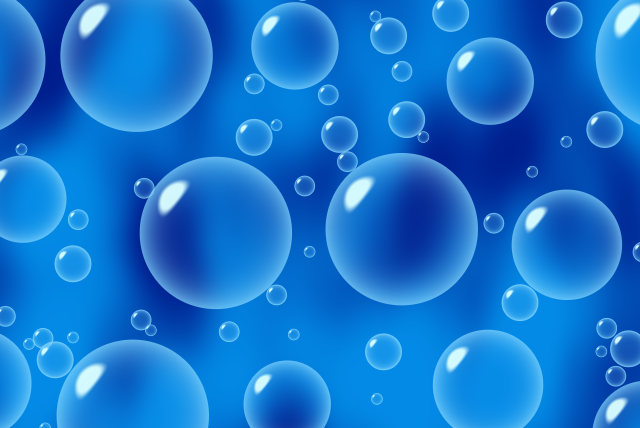
This background is drawn by a Shadertoy shader. Its source:

```glsl
const float LARGE_CELL = 0.41;
const float LARGE_SEED = 17.0;

vec2 hash22(vec2 p) {
    vec3 q = fract(p.xyx * vec3(0.1031, 0.1030, 0.0973));
    q += dot(q, q.yzx + 33.33);
    return fract((q.xx + q.yz) * q.zy);
}

float cornerSlope(vec2 corner, vec2 offset) {
    float angle = 6.2832 * hash22(corner + 40.0).x;
    return dot(vec2(cos(angle), sin(angle)), offset);
}

float gradientNoise(vec2 p) {
    vec2 i = floor(p), f = p - i;
    vec2 u = f * f * f * (f * (f * 6.0 - 15.0) + 10.0);
    vec2 e = vec2(1.0, 0.0);
    float low = mix(cornerSlope(i, f), cornerSlope(i + e, f - e), u.x);
    float high = mix(cornerSlope(i + e.yx, f - e.yx), cornerSlope(i + 1.0, f - 1.0), u.x);
    return mix(low, high, u.y);
}

// Soft blue water with vertically stretched light and shade
vec3 water(vec2 p) {
    float n = gradientNoise(p * vec2(3.6, 1.9))
            + 0.45 * gradientNoise(p * vec2(6.5, 4.2) + 9.3);
    float light = smoothstep(-0.65, 0.42, n);
    return mix(vec3(0.0, 0.11, 0.55), vec3(0.01, 0.54, 0.90), light);
}

// Staggered grid: every other row is shifted by half a cell
vec2 cellAt(vec2 p, float size) {
    float row = floor(p.y / size);
    return vec2(floor(p.x / size + 0.5 * mod(row, 2.0)), row);
}

// Jittered centre that keeps the whole bubble inside its cell
vec2 bubbleCentre(vec2 id, float size, float radius, float seed) {
    vec2 jitter = (hash22(id + seed) * 2.0 - 1.0) * (0.5 - radius / size);
    return (id + 0.5 + jitter - vec2(0.5 * mod(id.y, 2.0), 0.0)) * size;
}

float largeRadius(vec2 id) {
    float pick = hash22(id + 71.0).x;
    return 0.102 + 0.027 * step(0.22, pick) + 0.049 * step(0.55, pick);
}

// Distance from a point to the nearest large bubble
float largeDistance(vec2 p) {
    vec2 home = cellAt(p, LARGE_CELL);
    float nearest = 1e3;
    for (int y = -1; y <= 1; y++)
    for (int x = -1; x <= 1; x++) {
        vec2 id = home + vec2(x, y);
        float radius = largeRadius(id);
        vec2 centre = bubbleCentre(id, LARGE_CELL, radius, LARGE_SEED);
        nearest = min(nearest, length(p - centre) - radius);
    }
    return nearest;
}

// Clear body, glowing rim and a curved glint; fill and line suit small bubbles
vec3 drawBubble(vec3 base, vec2 p, vec2 centre, float radius, float fill, float line, float pixel) {
    vec2 q = (p - centre) / radius;
    float d = length(q);
    float soft = pixel / radius;
    float mask = clamp(0.5 + (1.0 - d) / soft, 0.0, 1.0);
    float rim = fill + (0.72 - fill) * pow(min(d, 1.0), 4.0);
    rim += line * smoothstep(0.86, 0.97, d);
    vec3 colour = mix(base, vec3(0.53, 0.85, 1.0), min(rim, 0.9) * mask);

    // Glint lies along the rim at the upper left
    vec2 g = q - vec2(-0.59, 0.49);
    vec2 along = normalize(vec2(0.62, 0.78));
    float t = dot(g, along);
    float s = dot(g, vec2(-along.y, along.x)) + 0.7 * t * t;
    float shape = length(vec2(t / 0.25, s / 0.115));
    float blur = 0.22 + soft * 4.0;
    float glint = 1.0 - smoothstep(1.0 - blur, 1.0 + blur, shape);
    return mix(colour, vec3(0.86, 1.0, 1.0), glint * mask * 0.95);
}

void mainImage(out vec4 fragColor, in vec2 fragCoord) {
    float pixel = 1.0 / iResolution.y;
    vec2 p = fragCoord * pixel + vec2(0.3, 0.17);
    vec3 colour = water(p);

    // Large bubbles
    vec2 id = cellAt(p, LARGE_CELL);
    float radius = largeRadius(id);
    vec2 centre = bubbleCentre(id, LARGE_CELL, radius, LARGE_SEED);
    colour = drawBubble(colour, p, centre, radius, 0.03, 0.0, pixel);

    // Three layers of ever smaller bubbles in the gaps
    for (int i = 0; i < 3; i++) {
        float layer = float(i);
        float size = 0.2 - 0.025 * layer;
        float seed = 23.0 + 31.0 * layer;
        radius = 0.043 * pow(0.56, layer);
        id = cellAt(p, size);
        centre = bubbleCentre(id, size, radius, seed);
        bool present = hash22(id + seed + 5.0).y < 0.8 - 0.12 * layer;
        if (present && largeDistance(centre) > 0.7 * radius)
            colour = drawBubble(colour, p, centre, radius, 0.13, 0.12 + 0.06 * layer, pixel);
    }
    fragColor = vec4(colour, 1.0);
}
```
